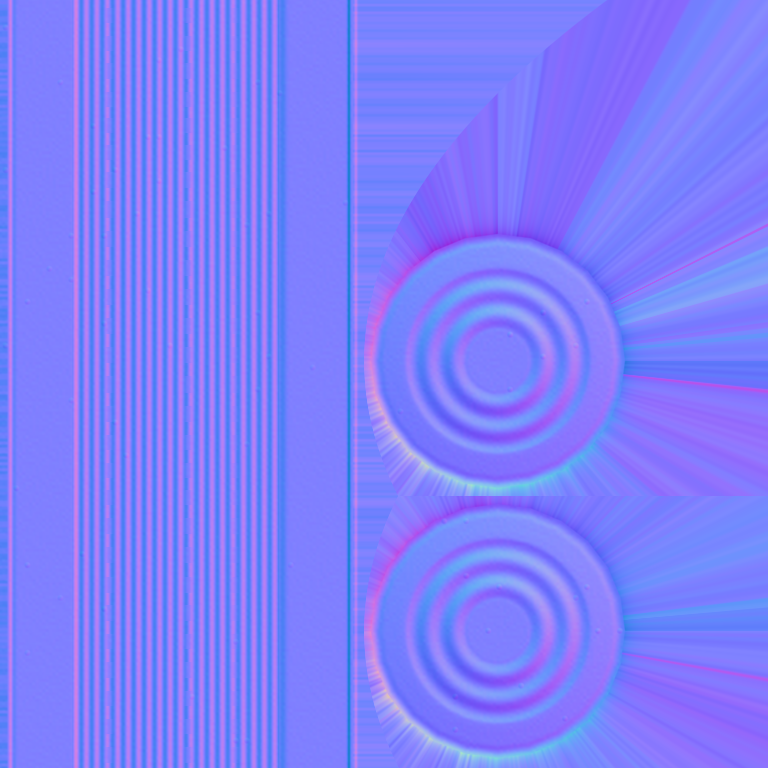
A Shadertoy shader for this texture map:

```glsl
// Tangent-space normal map: a ribbed strip on the left, two ringed discs on the right.
// Every part adds a surface tilt (xy); the gaps are padded with streaks that carry the
// nearest edge outward: rows from the strip, angular fans from the discs.

const float TAU = 6.2831853;

float hash(vec2 p) {
    vec3 q = fract(vec3(p.xyx) * 0.1031);
    q += dot(q, q.yzx + 33.33);
    return fract((q.x + q.y) * q.z);
}

float noise(vec2 p) {
    vec2 i = floor(p), f = fract(p);
    f = f * f * (3.0 - 2.0 * f);
    return mix(mix(hash(i), hash(i + vec2(1, 0)), f.x),
               mix(hash(i + vec2(0, 1)), hash(i + vec2(1, 1)), f.x), f.y);
}

float bell(float x, float w) { return exp(-x * x / (w * w)); }

float band(float x, float lo, float hi, float soft) {
    return smoothstep(lo - soft, lo + soft, x) - smoothstep(hi - soft, hi + soft, x);
}

// Fine grain and a few scattered pits
vec2 grain(vec2 p) {
    vec2 q = p * 230.0;
    float n = noise(q);
    vec2 tilt = 0.045 * vec2(noise(q + vec2(0.5, 0)) - n, noise(q + vec2(0, 0.5)) - n);
    vec2 cell = floor(p * 70.0), f = fract(p * 70.0) - 0.5;
    float pit = step(0.975, hash(cell + 7.0)) * smoothstep(0.35, 0.1, length(f));
    return tilt + pit * f * 0.7;
}

// Ribs, border grooves and flat lands
vec2 strip(vec2 p) {
    float rib = cos(TAU * (p.x - 0.099) / 0.01363);
    float dash = step(0.45, fract(p.y * 27.0 + 0.3 * noise(vec2(p.y * 9.0, 2.0))));
    float dashed = bell(p.x - 0.142, 0.004) + bell(p.x - 0.245, 0.004) + 0.5 * bell(p.x - 0.306, 0.004);
    float x = 0.43 * rib * band(p.x, 0.0945, 0.3635, 0.001) * (1.0 - 0.65 * dashed * dash);
    x += 0.2 * bell(p.x - 0.099, 0.004) - 0.4 * bell(p.x - 0.368, 0.005);
    x += 0.55 * bell(p.x - 0.0138, 0.0025) - 0.22 * bell(p.x - 0.0185, 0.003);
    x -= 0.8 * bell(p.x - 0.4544, 0.0024);
    x -= (0.1 + 0.3 * noise(vec2(1.0, p.y * 260.0))) * smoothstep(0.012, 0.008, p.x);
    return vec2(x, 0.0) + grain(p);
}

// Row streaks beside the strip
vec2 rows(vec2 p) {
    float fine = noise(vec2(3.0, p.y * 300.0)), wide = noise(vec2(8.0, p.y * 60.0));
    float x = -0.06 + 0.26 * (fine - 0.5) + 0.1 * (wide - 0.5);
    return vec2(x * mix(1.0, 0.6, smoothstep(0.47, 0.7, p.x)), 0.04 * wide)
         + vec2(0.5 * bell(p.x - 0.4635, 0.0022), 0.0);
}

// Face of a disc: concentric waves around a flat hub, with a slight dome
vec2 face(vec2 dir, float r, vec2 p) {
    float wave = -cos(TAU * (r - 0.0495) / 0.0339);
    float rings = (wave * 0.31 + 0.06) * band(r, 0.041, 0.121, 0.004);
    float dome = 0.12 * smoothstep(0.11, 0.135, r);
    return dir * (rings + dome) + grain(p) * 1.3;
}

// Fan of wedges outside a disc; the angle is in degrees
vec2 fan(float deg, float dist, float seed) {
    vec2 tilt = vec2(0);
    for (int i = 0; i < 3; i++) {
        float k = float(i), f = deg * (0.06 + 0.25 * k * k) + 40.0;
        tilt += (vec2(noise(vec2(f, seed + k)), noise(vec2(f, seed + k + 9.0))) - 0.5) * 0.11;
    }
    float top = 1.0 - seed;
    tilt.y -= top * (0.12 * band(deg, 62.0, 81.5, 0.3) + 0.17 * band(deg, 90.0, 128.0, 0.3));
    tilt.x -= top * 0.08 * band(deg, 57.0, 62.0, 0.3);
    tilt += top * vec2(-0.08, 0.17) * band(deg, 16.0, 23.0, 0.2);
    tilt += top * vec2(0.3, -0.3) * (band(deg, 26.5, 27.0, 0.12) + 0.4 * band(deg, 7.0, 8.2, 0.2));
    tilt += vec2(-0.14, 0.1) * band(deg, 5.0, 7.0 - top, 0.2);
    tilt.x -= 0.2 * mix(band(deg, 0.0, 5.0, 0.15), band(deg, -6.0, 0.0, 0.15), top);
    float line = mix(-10.2, -6.4, top);
    tilt += vec2(0.34, -0.2) * bell(deg - line, 0.45);
    tilt += vec2(0.07, -0.08) * band(deg, -40.0, line, 0.4);
    // Fine spokes at the lower left
    float spoke = noise(vec2(deg * 0.9 + 300.0, seed)) - 0.5;
    return tilt + spoke * vec2(0.3, 0.35) * band(deg, -165.0, -95.0, 8.0) * exp(-dist * 12.0);
}

void mainImage(out vec4 fragColor, in vec2 fragCoord) {
    vec2 p = fragCoord / iResolution.xy;
    float pixel = 1.0 / iResolution.y;

    // Nearest disc and its faceted outline
    float lower = step(p.y, 0.354);
    vec2 q = p - vec2(0.6484, mix(0.530, 0.1784, lower));
    float r = length(q), angle = atan(q.y, q.x);
    vec2 dir = q / max(r, 0.0001);
    float facet = TAU / 24.0;
    float d = r * cos(mod(angle, facet) - 0.5 * facet) - 0.1640;

    // Inward rim with a soft glow, strongest at the left and bottom
    float rim = d < 0.0 ? bell(d, 0.0065) : 0.8 * exp(-d / 0.010) + 0.2 * exp(-d / 0.035);
    float strength = 0.56 - 0.2 * dot(dir, vec2(0.8, 0.6));
    vec2 edge = -dir * rim * strength + dir * 0.14 * bell(d + 0.012, 0.004);

    vec2 outside = fan(degrees(angle), max(d, 0.0), lower);
    vec2 disc = mix(face(dir, r, p), outside, smoothstep(-pixel, pixel, d)) + edge;

    // The padding meets where strip and disc are equally far
    float meet = (p.x - 0.465) - (r - 0.1654);
    vec2 tilt = mix(rows(p), disc, smoothstep(-pixel, pixel, meet));
    tilt = mix(strip(p), tilt, smoothstep(-pixel, pixel, p.x - 0.4595));

    float z = sqrt(max(1.0 - dot(tilt, tilt), 0.05));
    fragColor = vec4(0.5 + 0.5 * vec3(tilt, z), 1.0);
}
```
